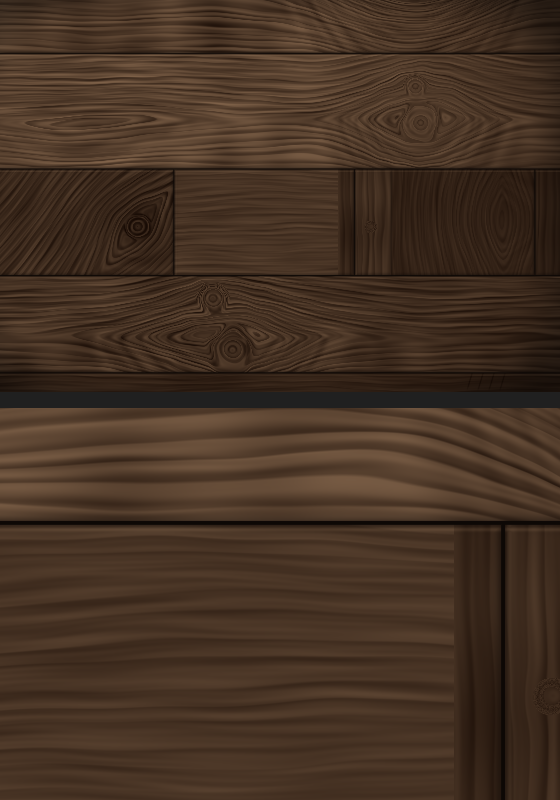
Top: the whole. Bottom: its middle third, enlarged.
Give the GLSL for this texture, as a Shadertoy shader.

```glsl
// Dark timber wall: four long boards and one row of short panels, with knots.
// Each board has its own grain frame; growth rings are bands of a folded distance
// field that bulges into pointed eyes, then turns into circles at the knots.
#define DARK vec3(0.13, 0.075, 0.042)
#define LIGHT vec3(0.47, 0.36, 0.268)
#define SEAM_COLOR vec3(0.050, 0.030, 0.020)
#define SEAM_WIDTH 0.0019
#define RING_FREQ 56.0
#define FINE_FREQ 120.0
#define HAIR_FREQ 210.0
#define PANEL_WIDTH 0.4605
#define PANEL_SHIFT 0.017
#define STRIP_START 0.862
#define STRIP_END 0.998

// Heights of the horizontal seams, in canvas heights
const float SEAMS[4] = float[4](0.864, 0.569, 0.297, 0.049);

// Eye of each board: centre x, centre y, half length, half height
const vec4 EYES[9] = vec4[9](
    vec4(1.050, 1.040, 0.20, 0.330), vec4(1.073, 0.692, 0.16, 0.140),
    vec4(0.351, 0.422, 0.13, 0.090), vec4(0.700, 0.200, 0.30, 0.000),
    vec4(1.280, 0.440, 0.12, 0.110), vec4(1.200, 0.400, 0.20, 0.000),
    vec4(0.560, 0.140, 0.23, 0.170), vec4(0.000, -0.10, 0.20, 0.000),
    vec4(0.000, 0.000, 0.20, 0.000));

// Finish of each board: grain angle, tone, contrast
const vec3 FINISH[9] = vec3[9](
    vec3(0.0, 0.52, 1.0), vec3(0.0, 0.61, 1.0), vec3(0.85, 0.27, 0.65),
    vec3(0.0, 0.41, 0.5), vec3(1.57, 0.21, 0.45), vec3(1.57, 0.18, 0.4),
    vec3(0.0, 0.38, 0.95), vec3(0.0, 0.18, 0.4), vec3(1.57, 0.32, 0.5));

// Knots: centre x, centre y, radius
const vec3 KNOTS[6] = vec3[6](
    vec3(1.073, 0.687, 0.050), vec3(1.060, 0.780, 0.025),
    vec3(0.593, 0.108, 0.056), vec3(0.543, 0.239, 0.033),
    vec3(0.351, 0.422, 0.032), vec3(0.946, 0.422, 0.012));

vec2 gradientAt(vec2 cell) {
    float a = 6.2832 * fract(sin(dot(cell, vec2(127.1, 311.7))) * 43758.5);
    return vec2(cos(a), sin(a));
}

float gradientNoise(vec2 p) {
    vec2 i = floor(p), f = fract(p), u = f * f * f * (f * (f * 6.0 - 15.0) + 10.0);
    vec2 e = vec2(1.0, 0.0);
    float low = mix(dot(gradientAt(i), f), dot(gradientAt(i + e.xy), f - e.xy), u.x);
    float high = mix(dot(gradientAt(i + e.yx), f - e.yx), dot(gradientAt(i + e.xx), f - e.xx), u.x);
    return mix(low, high, u.y);
}

int rowAt(float y) {
    int row = 0;
    for (int i = 0; i < 4; i++) row += int(y < SEAMS[i]);
    return row;
}

// Soft bump used for eyes and knot swellings
float bell(float x) { return exp(-x * x); }

// Dark groove (x) and lit lower or right edge (y) at signed distance d
vec2 seam(float d, float pixel) {
    float groove = 1.0 - smoothstep(SEAM_WIDTH - pixel, SEAM_WIDTH + pixel, abs(d));
    return vec2(max(groove, 0.4 * bell(d / 0.006)), bell((d - 0.0055) / 0.0018));
}

void mainImage(out vec4 fragColor, in vec2 fragCoord) {
    vec2 p = fragCoord / iResolution.y;
    float pixel = 1.0 / iResolution.y;

    // Choose the board
    int row = rowAt(p.y);
    float panel = floor((p.x + PANEL_SHIFT) / PANEL_WIDTH);
    int board = row < 2 ? row : row + 3;
    bool strip = row == 2 && p.x > STRIP_START && p.x < STRIP_END;
    if (row == 2) board = strip ? 8 : 2 + int(clamp(panel, 0.0, 3.0));
    vec4 eye = EYES[board];
    vec3 finish = FINISH[board];
    float seed = float(board);

    // Swell the grain around knots and gather their circular rings
    vec2 bent = p;
    float knotMask = 0.0, knotRing = 0.0, rim = 0.0;
    for (int i = 0; i < 6; i++) {
        vec3 k = KNOTS[i];
        if (rowAt(k.y) != row) continue;
        vec2 d = p - k.xy;
        float r = length(d) * (1.0 + 0.22 * gradientNoise(d * 22.0 + k.xy * 9.0));
        bent -= 0.4 * d * bell(r / (1.8 * k.z));
        float mask = 1.0 - smoothstep(0.6 * k.z, 1.35 * k.z, r);
        knotRing = mix(knotRing, r, mask);
        knotMask = max(knotMask, mask);
        rim = max(rim, bell((r - k.z) / (0.10 * k.z)));
    }

    // Grain field: folded distance to the heart line, swollen at the eyes
    float c = cos(finish.x), s = sin(finish.x);
    vec2 q = mat2(c, -s, s, c) * (bent - eye.xy);
    q.y += 0.018 * gradientNoise(q * vec2(3.0, 6.0) + seed * 7.3);
    q.y += 0.005 * gradientNoise(q * vec2(9.0, 28.0));
    float across = sqrt(q.y * q.y + 0.00008);
    float field = across - eye.w * bell(q.x / eye.z) * exp(-across / 0.13);
    if (board == 1) field -= 0.060 * bell((p.x - 0.22) / 0.24) * exp(-across / 0.08);
    field = mix(field, knotRing * 1.2 - 0.6 * eye.w, knotMask);

    // Growth rings, fibres and broad stains
    float band = gradientNoise(vec2(q.x * 2.0, field * 28.0) + seed * 3.1);
    float phase = fract(field * RING_FREQ + 0.9 * band);
    float ring = smoothstep(0.25, 0.84, phase) * (1.0 - smoothstep(0.86, 1.0, phase));
    float fibre = gradientNoise(vec2(q.x * 5.0, field * FINE_FREQ));
    float hair = gradientNoise(vec2(q.x * 9.0, (q.y + field) * 0.5 * HAIR_FREQ) + 31.0);
    float stain = gradientNoise(p * vec2(3.0, 5.0) + seed * 4.7);
    float strength = 0.7 + 0.9 * band;
    float tone = finish.y + 0.11 * stain;
    tone += finish.z * (0.17 * band + 0.31 * fibre + 0.26 * hair + 0.08 - 0.38 * ring * strength);
    tone -= 0.05 * knotMask + 0.09 * rim;
    tone -= 0.10 * float(board == 2) * bell(length(p - eye.xy) / 0.07);
    if (strip && p.x < 0.904) tone -= 0.12 * smoothstep(STRIP_START, 0.885, p.x);

    // Scratches on the lowest board
    float slant = abs(fract((p.x - 0.3 * p.y) / 0.028) - 0.5) * 0.028;
    float worn = smoothstep(1.18, 1.20, p.x) * (1.0 - smoothstep(1.28, 1.31, p.x));
    if (row == 4) tone -= 0.18 * worn * bell(slant / 0.002) * smoothstep(0.0, 0.015, p.y);

    // Lamp falloff toward the right and the corners
    vec2 uv = fragCoord / iResolution.xy;
    tone *= 1.10 - 0.36 * smoothstep(0.45, 1.0, uv.x);
    vec2 corner = abs(uv - vec2(0.47, 0.5)) * 2.0;
    vec3 color = mix(DARK, LIGHT, clamp(tone, -0.12, 1.1));
    color *= 1.0 - 0.45 * smoothstep(0.85, 1.4, length(corner * corner));

    // Seams between rows and between panels
    vec2 joint = vec2(0.0);
    for (int i = 0; i < 4; i++) joint = max(joint, seam(SEAMS[i] - p.y, pixel));
    if (row == 2) {
        float x = p.x + PANEL_SHIFT;
        float nearest = max(1.0, floor(x / PANEL_WIDTH + 0.5));
        joint = max(joint, seam(x - nearest * PANEL_WIDTH, pixel) * vec2(1.0, 0.5));
        joint.x = max(joint.x, 0.3 * bell((p.x - STRIP_END) / 0.003));
    }
    color += 0.15 * joint.y * (0.7 + 0.3 * stain) * vec3(1.0, 0.82, 0.62);
    fragColor = vec4(mix(color, SEAM_COLOR, joint.x), 1.0);
}
```
